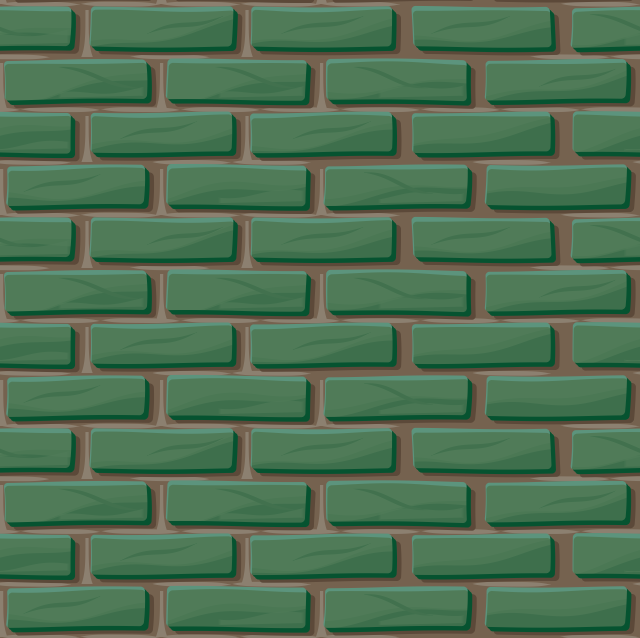
Reproduce this texture procedurally as a WebGL 1 fragment shader.

```glsl
precision highp float;
uniform vec2 u_resolution;

// Lengths are in hundredths of the canvas width, y runs downward
const vec2 CELL = vec2(25.0, 8.24);
const float TOP_MARGIN = 0.65;
const float EVEN_SHIFT = 13.6;
const float ODD_SHIFT = 0.25;
const float REPEAT = 4.0;
const vec2 FACE_HALF = vec2(11.2, 3.2);
const vec2 FACE_CENTER = vec2(11.65, 3.55);
const float CORNER = 0.65;
const vec2 SIDE_OFFSET = vec2(0.7, 0.7);
const vec2 SHADOW_OFFSET = vec2(1.4, 1.2);
const vec2 GLINT_OFFSET = vec2(0.18, 0.6);
const float SMEAR_LENGTH = 12.5;
const float SMEAR_LIMIT = 52.0;

const vec3 MORTAR = vec3(0.46, 0.385, 0.31);
const vec3 MORTAR_LIGHT = vec3(0.55, 0.50, 0.44);
const vec3 MORTAR_SHADOW = vec3(0.36, 0.285, 0.225);
const vec3 SIDE = vec3(0.025, 0.325, 0.19);
const vec3 FACE_LIT = vec3(0.314, 0.484, 0.345);
const vec3 FACE_SHADE = vec3(0.243, 0.435, 0.298);
const vec3 GLINT = vec3(0.36, 0.58, 0.49);

float hash(vec2 p) {
  return fract(sin(dot(p, vec2(12.99, 78.23)) + 1.7) * 4375.85);
}

float cover(float d) {
  return clamp(0.5 - d * u_resolution.x / 100.0, 0.0, 1.0);
}

// Rounded box with tilted, gently bowed sides
float brickDistance(vec2 p, vec2 id) {
  float seed = hash(id + 3.1);
  p.y += (seed - 0.5) * 0.018 * p.x + 0.1 * cos(p.x * 0.22 + seed * 6.0);
  p.x += (hash(id + 8.4) - 0.5) * 0.12 * p.y + 0.025 * p.y * p.y * (seed - 0.3);
  vec2 halfSize = FACE_HALF - vec2(0.45 * hash(id + 5.7), 0.12 * seed);
  vec2 q = abs(p) - halfSize + CORNER;
  return length(max(q, 0.0)) + min(max(q.x, q.y), 0.0) - CORNER;
}

// Pale smears left in the joints
float mortarSmear(vec2 p, vec2 local, float row, float shift) {
  float joint = floor(local.y / CELL.y + 0.5);
  float jointRow = mod(row + joint, REPEAT);
  float along = p.x / SMEAR_LENGTH + 0.37 * jointRow;
  float t = fract(along) * 2.0 - 1.0;
  float present = step(0.4, hash(vec2(mod(floor(along), 8.0), jointRow + 2.0)));
  float thick = 0.42 * (1.0 - t * t * t * t) - 0.05;
  float bed = cover(abs(local.y - joint * CELL.y - 0.05 * t) - thick) * present;

  float side = floor(local.x / CELL.x + 0.5);
  float seamX = p.x - local.x + side * CELL.x;
  float down = local.y / CELL.y;
  float wedge = 0.25 + 0.65 * pow(down, 5.0);
  float upright = cover(abs(local.x - side * CELL.x) - wedge);
  upright *= step(seamX, SMEAR_LIMIT) * step(0.12, down);
  return max(bed, upright);
}

// Flat painted tones: broad shade, soft rim, pale sweep and a tapered vein
vec3 faceColor(vec2 p, vec2 id) {
  vec2 f = p / FACE_HALF;
  float a = hash(id + 1.3);
  float b = hash(id + 6.9);
  float c = hash(id + 11.2);
  float edge = 0.25 + 0.35 * a - (0.25 + 0.45 * b) * f.x
             + 0.2 * sin(f.x * 3.2 + c * 6.28);
  float shade = 0.7 * cover((edge - f.y) * FACE_HALF.y);
  float rim = 0.22 + 0.15 * sin(f.x * 2.0 + a * 6.28);
  shade += 0.3 * cover((edge - rim - f.y) * FACE_HALF.y);

  float sweepEdge = 0.4 + 0.3 * b - 0.25 * f.x + 0.12 * sin(f.x * 5.0 + a * 6.28);
  float sweep = max(sweepEdge - f.y, f.y - 0.86 + 0.08 * f.x);
  sweep = max(sweep, abs(f.x - 0.35) - 0.58);
  shade *= 1.0 - 0.65 * cover(sweep * FACE_HALF.y) * step(0.4, c);

  float x = (f.x - 0.6 * (b - 0.4)) / (0.35 + 0.25 * a);
  float vein = (c < 0.5 ? -0.45 : 0.5) * x + 0.12 * sin(x * 3.0) - 0.1;
  float width = 0.11 * (1.0 - x * x);
  float streak = cover((abs(f.y - vein) - width) * FACE_HALF.y);
  shade = mix(shade, 0.8, streak * step(0.3, a) * step(abs(x), 1.0));
  return mix(FACE_LIT, FACE_SHADE, shade);
}

void main() {
  vec2 p = vec2(gl_FragCoord.x, u_resolution.y - gl_FragCoord.y) * 100.0 / u_resolution.x;

  // Staggered grid; variation recurs every four rows and columns
  float row = floor((p.y - TOP_MARGIN) / CELL.y);
  float shift = mix(EVEN_SHIFT, ODD_SHIFT, mod(row, 2.0));
  float column = floor((p.x - shift) / CELL.x);
  vec2 local = p - vec2(shift, TOP_MARGIN) - vec2(column, row) * CELL;
  vec2 id = mod(vec2(column, row), REPEAT);
  vec2 b = local - FACE_CENTER;

  // Joints and cast shadow
  vec3 color = mix(MORTAR, MORTAR_LIGHT, mortarSmear(p, local, row, shift));
  color = mix(color, MORTAR_SHADOW, cover(brickDistance(b - SHADOW_OFFSET, id)));

  // Thick side, face and upper-left glint
  color = mix(color, SIDE, cover(brickDistance(b - SIDE_OFFSET, id)));
  color = mix(color, SIDE, cover(brickDistance(b - 0.5 * SIDE_OFFSET, id)));
  vec2 glintOffset = GLINT_OFFSET * (1.0 + 0.25 * sin(b.x * 0.25 + id.x * 2.0 + id.y));
  float inner = cover(brickDistance(b - glintOffset, id));
  vec3 face = mix(GLINT, faceColor(b, id), inner);
  color = mix(color, face, cover(brickDistance(b, id)));

  gl_FragColor = vec4(color, 1.0);
}
```
